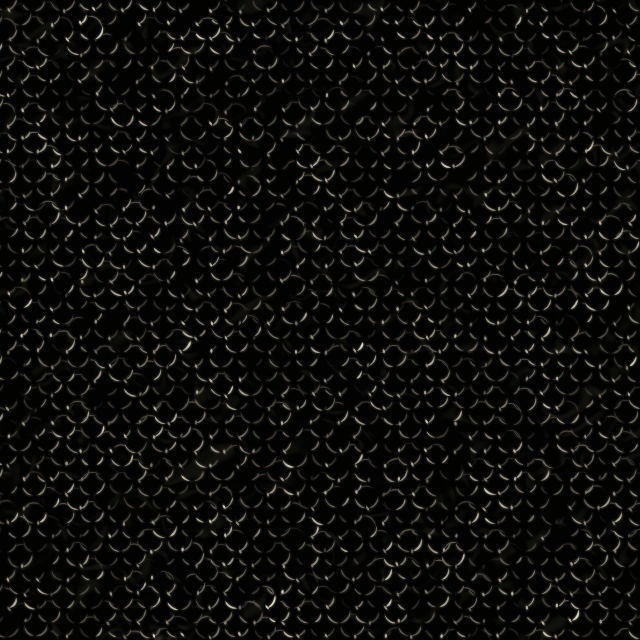
Write a Shadertoy shader that draws this texture.

```glsl
// Dark fishnet: staggered round cells, about 22 across and 22 down, on near-black.
// Each cell draws tapered cream arcs along its lower edges, sometimes one on top,
// and a bright knot at its left; hashes and gradient noise break and fade them.

vec2 hash2(vec2 p) {
    vec3 h = fract(p.xyx * vec3(0.1031, 0.1030, 0.0973));
    h += dot(h, h.yzx + 33.33);
    return fract((h.xx + h.yz) * h.zy);
}

float gradientNoise(vec2 p) {
    vec2 i = floor(p), f = p - i;
    vec2 u = f * f * f * (f * (f * 6.0 - 15.0) + 10.0);
    vec4 g;
    for (int k = 0; k < 4; k++) {
        vec2 corner = vec2(k & 1, k >> 1);
        float a = 6.2832 * hash2(i + corner + 71.0).x;
        g[k] = dot(vec2(cos(a), sin(a)), f - corner);
    }
    return mix(mix(g.x, g.y, u.x), mix(g.z, g.w, u.x), u.y);
}

// Signed distance to an arc that thins to nothing at both ends
float arcDistance(vec2 d, float angle, float halfSpan, float radius, float halfWidth) {
    vec2 axis = vec2(cos(angle), sin(angle));
    float along = atan(axis.x * d.y - axis.y * d.x, dot(axis, d)) / halfSpan;
    return abs(length(d) - radius) - halfWidth * (1.0 - along * along * along * along);
}

// Cream core with a green fringe outside and a red one inside
vec3 strand(float dist, float side, float strength, float soft) {
    float core = 1.0 - smoothstep(-soft, soft, dist);
    float halo = 1.0 - smoothstep(0.0, 0.085, dist);
    vec3 fringe = mix(vec3(0.17, 0.11, 0.12), vec3(0.14, 0.16, 0.11), smoothstep(-0.03, 0.03, side));
    vec3 cream = mix(vec3(0.46, 0.42, 0.36), vec3(0.74, 0.72, 0.64), strength);
    return max(fringe * halo * (0.4 + 0.6 * strength), cream * core * (0.45 + 0.55 * strength));
}

void mainImage(out vec4 fragColor, in vec2 fragCoord) {
    vec2 uv = fragCoord / iResolution.xy;
    vec2 q = uv * vec2(22.2, 22.5);
    float soft = max(0.028, 16.0 / iResolution.y);

    // Slow bending of the whole net
    vec2 net = q + 0.09 * vec2(gradientNoise(q * 0.7), gradientNoise(q * 0.7 + 40.0));
    net.x += 0.32;

    vec3 color = vec3(0.008, 0.008, 0.006);
    for (int k = -1; k <= 1; k++) {
        float row = floor(net.y * 2.0 + 0.5) + float(k);
        float shift = 0.5 * mod(row, 2.0);
        float column = floor(net.x - shift + 0.5);
        vec2 id = vec2(column, row);
        vec2 r1 = hash2(id), r2 = hash2(id + 113.0), r3 = hash2(id + 251.0);
        vec2 d = net - vec2(column + shift, row * 0.5) - (r1 - 0.5) * 0.07;
        float radius = 0.39 + 0.05 * (r2.x - 0.5);
        float side = length(d) - radius;
        float wear = 0.9 + 0.5 * gradientNoise(q * 2.3 + r1 * 9.0);

        // Lower right and lower left arcs
        float right = arcDistance(d, -0.72 + 0.3 * (r3.x - 0.5), 0.4 + 0.3 * r2.y, radius, 0.036 * wear);
        float left = arcDistance(d, -2.3 + 0.3 * (r3.y - 0.5), 0.35 + 0.3 * r1.x, radius, 0.034 * wear);
        color = max(color, strand(right, side, r3.x * wear, soft) * smoothstep(0.0, 0.2, r1.y));
        color = max(color, strand(left, side, r3.y * wear, soft) * smoothstep(0.05, 0.3, r2.x));

        // Upper arc that closes some of the cells
        float top = arcDistance(d, 0.7 + 1.4 * r1.x, 0.5 + 0.4 * r2.x, radius - 0.03, 0.026 * wear);
        color = max(color, strand(top, side, 0.5 * r2.y, soft) * smoothstep(0.4, 0.8, r3.x) * 0.85);

        // Tilted oval knot at the left
        vec2 e = d - vec2(-0.37, 0.13) - (r2 - 0.5) * 0.06;
        e.x += e.y * (r3.y - 0.5) * 1.2;
        float knot = length(e * vec2(1.25, 0.8)) - 0.055;
        color = max(color, strand(knot, e.x, 0.5 + 0.5 * r1.y, soft) * smoothstep(0.25, 0.5, r3.y));
    }

    // Uneven light over the net
    color *= 0.95 + 0.35 * gradientNoise(q * 0.45 + 17.0);

    // Faint olive wisps, with a greyer smudge along the lower edge
    float wisp = smoothstep(0.18, 0.6, gradientNoise(q * vec2(1.3, 1.7) + 2.0 * gradientNoise(q * 0.8)));
    color += vec3(0.06, 0.06, 0.045) * wisp;
    float smudge = (1.0 - smoothstep(0.0, 0.03, uv.y)) * smoothstep(0.1, 0.0, abs(uv.x - 0.24));
    color += vec3(0.2, 0.19, 0.17) * smudge * smoothstep(-0.1, 0.5, gradientNoise(q * 3.0));

    fragColor = vec4(color, 1.0);
}
```
